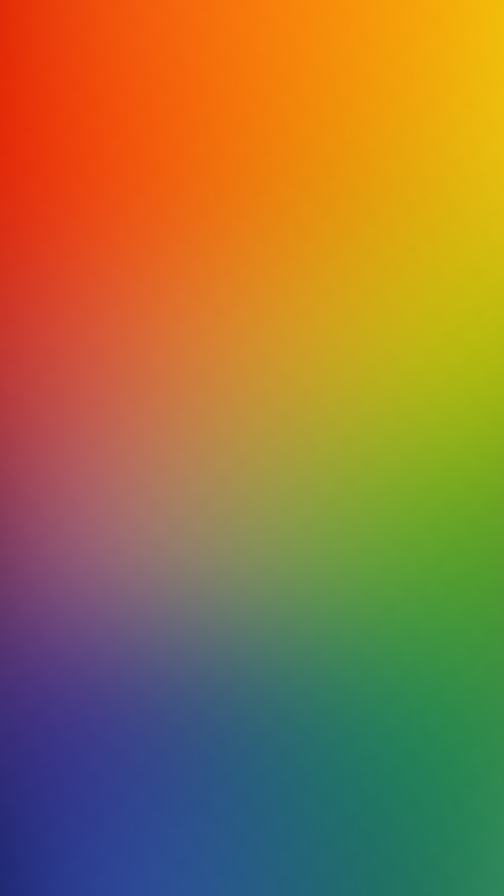
A WebGL 2 fragment shader for this background:

```glsl
#version 300 es
precision highp float;
// Soft rainbow mesh gradient: red and gold above, indigo and green below, with faint grain.

uniform vec2 u_resolution;
out vec4 fragColor;

const int ROWS = 6;

// Smooth cubic through four colours spaced evenly from x = 0 to x = 1.
vec3 band(float x, vec3 left, vec3 midLeft, vec3 midRight, vec3 right) {
    float t = 3.0 * x;
    float a = t - 1.0, b = t - 2.0, c = t - 3.0;
    return -a * b * c / 6.0 * left + t * b * c / 2.0 * midLeft
         - t * a * c / 2.0 * midRight + t * a * b / 6.0 * right;
}

// Catmull-Rom curve from p1 to p2.
vec3 spline(vec3 p0, vec3 p1, vec3 p2, vec3 p3, float t) {
    vec3 slope = p2 - p0;
    vec3 bend = 2.0 * p0 - 5.0 * p1 + 4.0 * p2 - p3;
    vec3 twist = 3.0 * (p1 - p2) + p3 - p0;
    return p1 + 0.5 * t * (slope + t * (bend + t * twist));
}

// Colour bands from top to bottom, joined by the vertical curve.
vec3 meshGradient(vec2 uv) {
    vec3 rows[ROWS];
    rows[0] = band(uv.x, vec3(0.89, 0.17, 0.03), vec3(0.96, 0.39, 0.05),
                         vec3(0.97, 0.56, 0.04), vec3(0.95, 0.74, 0.04));
    rows[1] = band(uv.x, vec3(0.88, 0.17, 0.05), vec3(0.94, 0.38, 0.06),
                         vec3(0.91, 0.58, 0.05), vec3(0.89, 0.74, 0.06));
    rows[2] = band(uv.x, vec3(0.75, 0.22, 0.20), vec3(0.83, 0.45, 0.23),
                         vec3(0.78, 0.65, 0.13), vec3(0.68, 0.72, 0.06));
    rows[3] = band(uv.x, vec3(0.50, 0.23, 0.37), vec3(0.60, 0.48, 0.42),
                         vec3(0.47, 0.62, 0.25), vec3(0.37, 0.62, 0.16));
    rows[4] = band(uv.x, vec3(0.24, 0.18, 0.47), vec3(0.24, 0.31, 0.52),
                         vec3(0.17, 0.47, 0.39), vec3(0.21, 0.55, 0.28));
    rows[5] = band(uv.x, vec3(0.12, 0.16, 0.45), vec3(0.17, 0.31, 0.58),
                         vec3(0.13, 0.41, 0.44), vec3(0.18, 0.53, 0.36));

    float depth = (1.0 - uv.y) * float(ROWS - 1);
    int i = clamp(int(depth), 0, ROWS - 2);
    return spline(rows[max(i - 1, 0)], rows[i], rows[i + 1],
                  rows[min(i + 2, ROWS - 1)], depth - float(i));
}

// Layered sines, turned and warped at each octave.
float grain(vec2 p, float frequency) {
    float sum = 0.0;
    float weight = 0.5;
    for (int i = 0; i < 4; i++) {
        sum += weight * sin(p.x * frequency + sum * 2.0) * sin(p.y * frequency - sum);
        p = mat2(0.8, 0.6, -0.6, 0.8) * p + 0.37;
        frequency *= 1.6;
        weight *= 0.6;
    }
    return sum;
}

void main() {
    vec2 uv = gl_FragCoord.xy / u_resolution;
    vec2 p = gl_FragCoord.xy / u_resolution.x;
    vec3 color = meshGradient(uv) + 0.005 * grain(p, 75.0);
    fragColor = vec4(clamp(color, 0.0, 1.0), 1.0);
}
```
